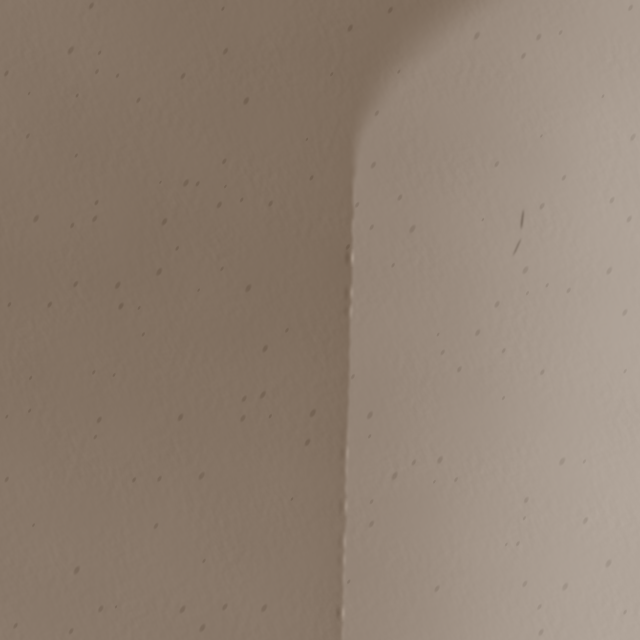
A WebGL 1 fragment shader for this texture:

```glsl
precision highp float;
// Folded brown paper: a soft vertical crease, side light, fine fibrous grain.

uniform vec2 u_resolution;

const vec3 SHADE_DEEP = vec3(0.490, 0.421, 0.358);
const vec3 SHADE_LIFT = vec3(0.546, 0.482, 0.426);
const vec3 LIT_NEAR = vec3(0.578, 0.517, 0.464);
const vec3 LIT_FAR = vec3(0.690, 0.643, 0.600);
const float FOLD_BASE = 0.534;      // crease x at the bottom
const float FOLD_LEAN = 0.026;
const float BEND_START = 0.74;      // height where the crease turns right
const float BEND_RATE = 2.6;
const float EDGE_SHARP = 0.004;
const float EDGE_SOFT = 0.050;
const float GRAIN_SCALE = 88.0;
const float GRAIN_DEPTH = 0.022;
const float MOTTLE_DEPTH = 0.014;
const float SPECK_CELLS = 30.0;
const float SPECK_DEPTH = 0.055;
const float FLECK_CELLS = 36.0;
const float FLECK_LIGHT = 0.11;

float hash(vec2 p) {
  vec3 q = fract(vec3(p.xyx) * 0.1031);
  q += dot(q, q.yzx + 33.33);
  return fract((q.x + q.y) * q.z);
}

vec2 gradientAt(vec2 cell) {
  float angle = 6.2832 * hash(cell);
  return vec2(cos(angle), sin(angle));
}

float gradientNoise(vec2 p) {
  vec2 i = floor(p), f = fract(p);
  vec2 w = f * f * f * (f * (f * 6.0 - 15.0) + 10.0);
  vec2 e = vec2(1.0, 0.0);
  float a = dot(gradientAt(i), f);
  float b = dot(gradientAt(i + e), f - e);
  float c = dot(gradientAt(i + e.yx), f - e.yx);
  float d = dot(gradientAt(i + e.xx), f - e.xx);
  return mix(mix(a, b, w.x), mix(c, d, w.x), w.y);
}

float fbm(vec2 p) {
  float sum = 0.0, gain = 0.6;
  for (int k = 0; k < 3; k++) {
    sum += gain * gradientNoise(p);
    p = p * 2.03 + 17.3;
    gain *= 0.5;
  }
  return sum;
}

// Signed distance to the crease, positive on the lit side.
float creaseDistance(vec2 p) {
  float bend = max(p.y - BEND_START, 0.0);
  float x = FOLD_BASE + FOLD_LEAN * p.y + BEND_RATE * bend * bend;
  float slope = FOLD_LEAN + 2.0 * BEND_RATE * bend;
  return (p.x - x) / sqrt(1.0 + slope * slope);
}

// Slanted relief, lit from the side.
float grain(vec2 p) {
  vec2 q = vec2(p.x + 0.35 * p.y, 0.75 * p.y - 0.25 * p.x) * GRAIN_SCALE;
  float relief = fbm(q) - fbm(q + vec2(0.38, -0.22));
  return relief * (0.75 + 0.9 * gradientNoise(p * 13.0));
}

// Sparse dark pits, at most one in each cell.
float specks(vec2 p) {
  vec2 q = p * SPECK_CELLS;
  vec2 cell = floor(q);
  vec2 center = 0.25 + 0.5 * vec2(hash(cell + 3.7), hash(cell + 9.1));
  vec2 d = fract(q) - center;
  d.x -= 0.4 * d.y;
  float radius = 0.07 + 0.11 * hash(cell + 21.0);
  float present = step(0.84, hash(cell + 5.0));
  return present * (1.0 - smoothstep(0.3 * radius, radius, length(d * vec2(1.0, 0.65))));
}

// Thin leaning scratch around a center.
float scratch(vec2 p, vec2 center, float lean, float halfLength) {
  vec2 d = p - center;
  d.x -= lean * d.y;
  return exp(-pow(d.x / 0.0024, 2.0) - pow(d.y / halfLength, 4.0));
}

void main() {
  vec2 p = gl_FragCoord.xy / u_resolution;
  float dist = creaseDistance(p);
  float wobble = 0.003 * gradientNoise(vec2(p.y * 45.0, 2.5));
  float softness = mix(EDGE_SHARP, EDGE_SOFT, smoothstep(0.68, 1.0, p.y));
  float lit = smoothstep(-softness, softness, dist + wobble);

  // Shaded sheet: lighter to the lower left, darker toward the crease and top.
  float lift = 0.36 + 0.50 * (1.0 - smoothstep(0.0, 0.55, p.y)) - 0.22 * p.x;
  lift += 0.28 * (1.0 - smoothstep(0.0, 0.35, p.x)) * smoothstep(0.6, 1.0, p.y);
  lift -= 0.22 * exp(min(dist, 0.0) / 0.05);
  vec3 shade = mix(SHADE_DEEP, SHADE_LIFT, clamp(lift, 0.0, 1.0));

  // Lit sheet: brightness grows to the right, sooner near the bottom.
  float glow = smoothstep(0.54, 1.05, p.x + 0.12 * (0.5 - p.y));
  glow *= 1.0 - 0.25 * smoothstep(0.72, 1.0, p.y);
  vec3 color = mix(shade, mix(LIT_NEAR, LIT_FAR, glow), lit);

  // Paper surface.
  color += MOTTLE_DEPTH * fbm(p * 6.0 + 4.0);
  color += GRAIN_DEPTH * grain(p);
  color -= SPECK_DEPTH * specks(p);
  float marks = scratch(p, vec2(0.816, 0.657), 0.12, 0.014)
              + 0.8 * scratch(p, vec2(0.808, 0.614), 0.45, 0.012);
  color -= 0.13 * marks;

  // Worn fibers along the crease: pale flecks beside dark nicks.
  float row = floor(p.y * FLECK_CELLS);
  float along = (fract(p.y * FLECK_CELLS) - 0.5) / 0.36;
  float fleck = exp(-along * along) * smoothstep(0.35, 1.0, hash(vec2(row, 7.0)));
  fleck *= 1.0 - smoothstep(0.58, 0.74, p.y);
  color += FLECK_LIGHT * fleck * exp(-pow((dist - 0.001) / 0.003, 2.0));
  color -= 0.06 * fleck * exp(-pow((dist + 0.007) / 0.004, 2.0));

  gl_FragColor = vec4(clamp(color, 0.0, 1.0), 1.0);
}
```
